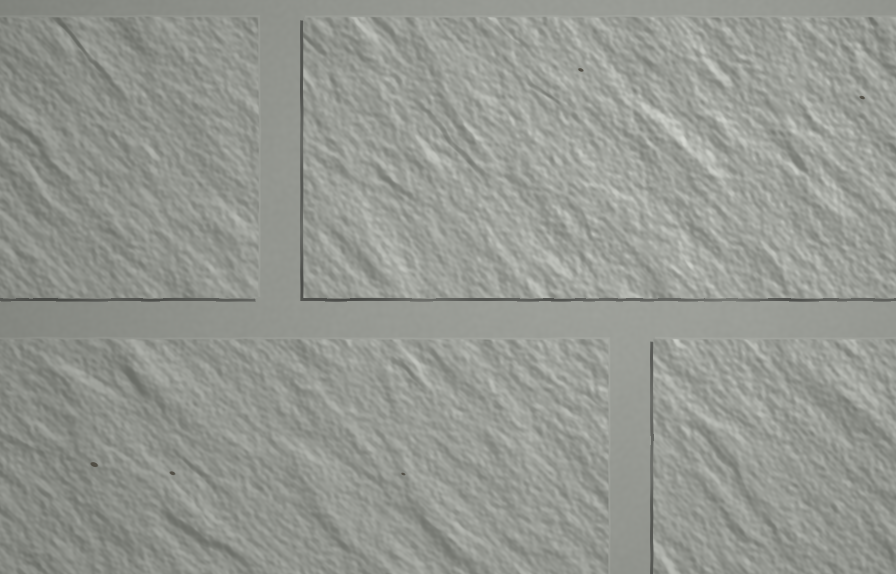
This texture is drawn by a Shadertoy shader. Its source:

```glsl
// Painted grey brick wall in running bond: raised slabs with a slanted, cleft
// stone relief and smooth joints. The relief is a height field of stretched
// gradient noise, lit from the upper right; lengths are in canvas heights.

const vec2  PERIOD      = vec2(1.2195, 0.561);  // brick plus joint
const vec2  BRICK       = vec2(1.142, 0.490);   // brick face
const vec2  FIRST       = vec2(0.528, 0.480);   // lower left corner of one brick
const float SHADOW      = 0.0052;               // width of the edge shadow
const float EDGE_WOBBLE = 0.0022;
const float CLEFT_ANGLE = 0.80;                 // downward slant of the clefts
const float RELIEF      = 0.0021;               // slope to brightness
const float RELIEF_MAX  = 0.17;                 // soft limit of that brightness
const float SPECK_CELL  = 0.13;
const float SPECK_SIZE  = 0.006;
const vec2  LIGHT       = vec2(0.75, 0.66);
const vec2  SHEEN_POS   = vec2(1.27, 0.72);
const vec3  PAINT       = vec3(0.573, 0.583, 0.559);
const vec3  SPECK_COLOR = vec3(0.25, 0.23, 0.19);

vec2 hash22(vec2 p) {
    vec3 q = fract(p.xyx * vec3(0.1031, 0.1030, 0.0973));
    q += dot(q, q.yzx + 33.33);
    return fract((q.xx + q.yz) * q.zy);
}

float gradientNoise(vec2 p) {
    vec2 i = floor(p), f = fract(p);
    vec2 u = f * f * f * (f * (f * 6.0 - 15.0) + 10.0);
    vec2 e = vec2(0.0, 1.0);
    float a = dot(hash22(i) * 2.0 - 1.0, f);
    float b = dot(hash22(i + e.yx) * 2.0 - 1.0, f - e.yx);
    float c = dot(hash22(i + e.xy) * 2.0 - 1.0, f - e.xy);
    float d = dot(hash22(i + e.yy) * 2.0 - 1.0, f - e.yy);
    return mix(mix(a, b, u.x), mix(c, d, u.x), u.y);
}

// Row and column of the brick; odd rows shift by half a period
vec2 brickId(vec2 p) {
    float row = floor((p.y - FIRST.y) / PERIOD.y);
    float shift = 0.5 * mod(row, 2.0);
    return vec2(floor((p.x - FIRST.x) / PERIOD.x - shift), row);
}

// Coverage of the slightly uneven brick face
float brickMask(vec2 p, float px) {
    p += EDGE_WOBBLE * vec2(gradientNoise(p * 23.0), gradientNoise(p * 21.0 + 9.0));
    vec2 id = brickId(p);
    vec2 corner = FIRST + PERIOD * (id + vec2(0.5 * mod(id.y, 2.0), 0.0));
    vec2 d = abs(p - corner - 0.5 * BRICK) - 0.5 * BRICK;
    return smoothstep(px, -px, max(d.x, d.y));
}

// Broken step that fades in and out along its length
float ledge(vec2 q, vec2 scale, float width) {
    float strength = smoothstep(-0.15, 0.35, gradientNoise(q * scale * vec2(1.5, 0.5) + 57.0));
    return strength * smoothstep(-width, width, gradientNoise(q * scale + 31.0));
}

// Stone height: broad folds, ledges of two sizes, fine clefts and grain
float stoneHeight(vec2 p, vec2 seed) {
    float angle = CLEFT_ANGLE + 0.12 * (seed.x - 0.5);
    float c = cos(angle), s = sin(angle);
    vec2 q = vec2(dot(p, vec2(c, -s)), dot(p, vec2(s, c))) + 7.0 * seed;
    vec2 grainPos = q;
    q.y += 0.022 * gradientNoise(q * 5.0) + 0.010 * gradientNoise(q * 17.0);
    q.y += 0.004 * gradientNoise(q * 45.0);
    float h = 0.65 * gradientNoise(q * vec2(2.2, 11.0));
    h += 0.80 * ledge(q, vec2(3.0, 14.0), 0.12);
    h += 0.55 * ledge(q + 3.7, vec2(5.0, 24.0), 0.15);
    h += 0.42 * gradientNoise(q * vec2(9.0, 31.0));
    h += 0.34 * gradientNoise(grainPos * vec2(38.0, 62.0));
    return h + 0.20 * gradientNoise(grainPos * vec2(88.0, 108.0));
}

// Rare chips, one at most per grid cell
float speckMask(vec2 p, float px) {
    vec2 cell = floor(p / SPECK_CELL);
    vec2 rnd = hash22(cell + 41.0);
    vec2 d = p - (cell + 0.2 + 0.6 * hash22(cell + 83.0)) * SPECK_CELL;
    d = vec2(d.x + 0.5 * d.y, 1.4 * d.y);
    float r = SPECK_SIZE * (0.5 + 0.5 * rnd.y);
    return step(0.90, rnd.x) * smoothstep(r + px, r - px, length(d));
}

void mainImage(out vec4 fragColor, in vec2 fragCoord) {
    float px = 1.0 / iResolution.y;
    vec2 p = fragCoord * px;
    vec2 seed = hash22(brickId(p) + 17.0);

    // Faces and their lit and shaded edges
    float face = brickMask(p, px);
    float shadow = clamp(brickMask(p + SHADOW, px) - face, 0.0, 1.0);
    float rim = clamp(brickMask(p - 0.6 * SHADOW, px) - face, 0.0, 1.0);

    // Relief lit along the light direction
    float eps = 0.003;
    float slope = (stoneHeight(p, seed) - stoneHeight(p + eps * LIGHT, seed)) / eps;
    float relief = RELIEF_MAX * tanh(RELIEF * slope / RELIEF_MAX);

    // Uneven room light with a sheen on the right
    vec2 away = (p - SHEEN_POS) * vec2(1.5, 1.9);
    float sheen = exp(-dot(away, away));
    vec2 side = p - vec2(0.95, 0.55);
    float light = 0.012 + 0.045 * sheen - 0.075 * dot(side, side);

    float grain = 0.014 * gradientNoise(p * 90.0) + 0.008 * gradientNoise(p * 17.0);
    float stone = relief * (0.85 + 0.35 * sheen) + 0.4 * sheen * max(relief - 0.04, 0.0);
    float tone = light + mix(grain, stone + 0.008, face);
    tone += 0.03 * rim;

    vec3 color = PAINT + tone;
    color *= 1.0 - shadow * (0.38 + 0.3 * gradientNoise(p * 9.0));
    color = mix(color, SPECK_COLOR, 0.75 * face * speckMask(p, px));
    fragColor = vec4(clamp(color, 0.0, 1.0), 1.0);
}
```
